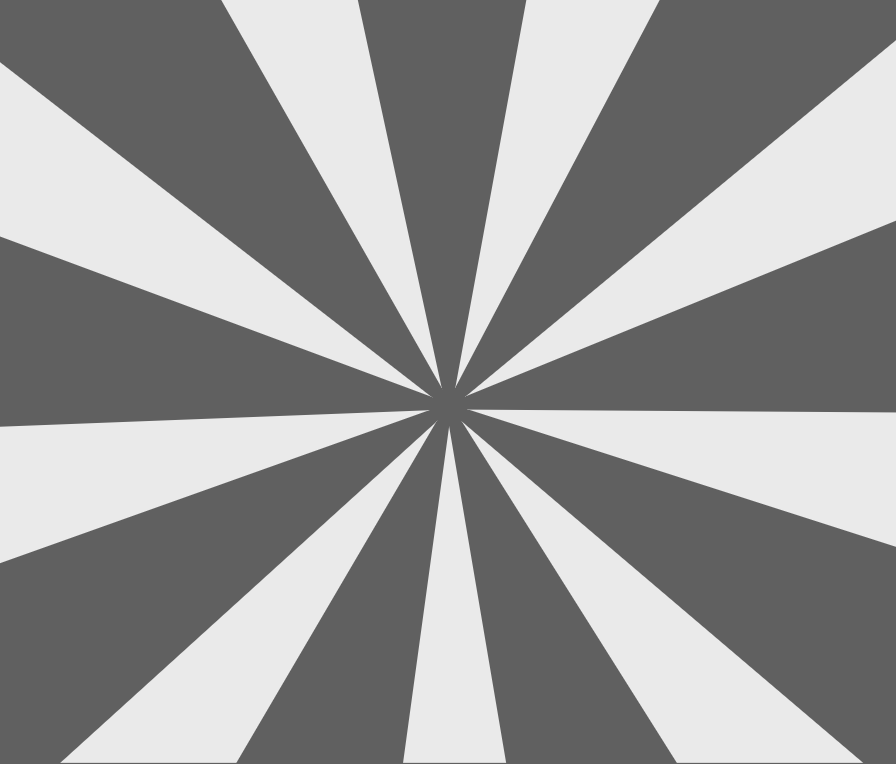
Give the GLSL for this background, as a Shadertoy shader.

```glsl
const float RAY_COUNT = 9.0;
const float RAY_TILT = radians(30.91);       // direction of the first ray
const float RAY_HALF_ANGLE = radians(8.71);
const float HUB_RADIUS = 0.0262;             // ray tips lie on this circle
const float BASE_HEIGHT = 0.0015;            // thin dark strip at the bottom
const vec2 BURST_CENTRE = vec2(0.5009, 0.468);
const vec3 DARK_GREY = vec3(0.376);
const vec3 PALE_GREY = vec3(0.917);

// Folds the plane into one sector whose axis is +x.
vec2 foldSectors(vec2 p, float count, float tilt) {
    float sector = 6.2831853 / count;
    float angle = atan(p.y, p.x) - tilt;
    angle -= sector * floor(angle / sector + 0.5);
    return length(p) * vec2(cos(angle), sin(angle));
}

// Signed distance to the sides of a wedge opening along +x, positive inside.
float wedge(vec2 p, float tip, float halfAngle) {
    vec2 q = vec2(p.x - tip, abs(p.y));
    return dot(q, vec2(sin(halfAngle), -cos(halfAngle)));
}

float coverage(float dist, float pixel) {
    return clamp(dist / pixel + 0.5, 0.0, 1.0);
}

void mainImage(out vec4 fragColor, in vec2 fragCoord) {
    float pixel = 1.0 / iResolution.y;
    vec2 p = (fragCoord - BURST_CENTRE * iResolution.xy) * pixel;

    // Rays around the hub
    vec2 sectorPoint = foldSectors(p, RAY_COUNT, RAY_TILT);
    float rays = coverage(wedge(sectorPoint, HUB_RADIUS, RAY_HALF_ANGLE), pixel);

    // Bottom strip
    rays *= coverage(fragCoord.y * pixel - BASE_HEIGHT, pixel);

    fragColor = vec4(mix(DARK_GREY, PALE_GREY, rays), 1.0);
}
```
